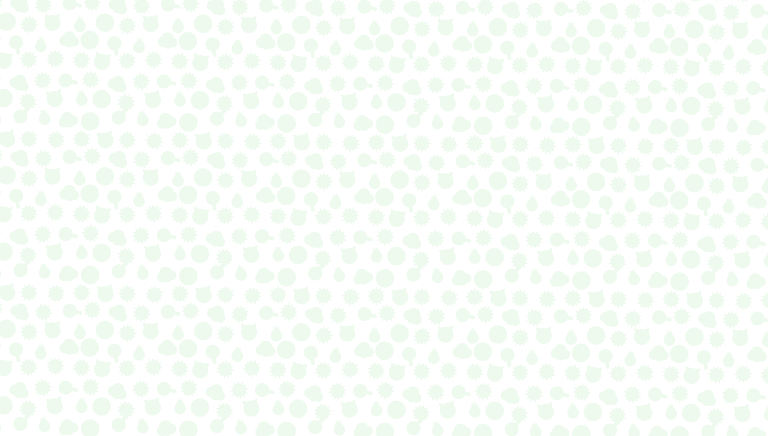
Reproduce this pattern procedurally as a Shadertoy shader.

```glsl
// Pale mint silhouettes of fruit-like shapes scattered over white.
// A staggered grid holds one shape per cell; a repeating 4 by 4 order picks
// the kind, a hash moves and turns it, and distance functions draw it.

const int SPIKY = 0, DISC = 1, HORNED = 2, CLOUD = 3, PADDLE = 4, BERRY = 5;

// Order of the kinds, four rows from the top down
const int KINDS[16] = int[16](
    CLOUD,  SPIKY, PADDLE, SPIKY,
    DISC,   SPIKY, HORNED, BERRY,
    PADDLE, BERRY, CLOUD,  DISC,
    HORNED, SPIKY, SPIKY,  SPIKY);

vec3 hash3(vec2 p) {
    vec3 q = fract(p.xyx * vec3(0.1031, 0.1030, 0.0973) + 0.137);
    q += dot(q, q.yxz + 33.33);
    return fract((q.xxy + q.yzz) * q.zyx);
}

vec2 turn(vec2 p, float angle) {
    float c = cos(angle), s = sin(angle);
    return vec2(c * p.x + s * p.y, c * p.y - s * p.x);
}

float circle(vec2 p, vec2 centre, float radius) {
    return length(p - centre) - radius;
}

// Round body with pointed teeth
float star(vec2 p, float body, float tooth, float count) {
    float wave = abs(fract(atan(p.x, p.y) * count / 6.2831853) - 0.5) * 2.0;
    return (length(p) - body - tooth * wave * wave) * 0.75;
}

// Disc with two horns at the top
float horned(vec2 p) {
    float off = abs(abs(atan(p.x, p.y)) - 0.7);
    return (length(p) - 0.325 - 0.15 * max(0.0, 1.0 - off / 0.28)) * 0.85;
}

float cloud(vec2 p) {
    float d = circle(p, vec2(-0.02, 0.08), 0.26);
    d = min(d, circle(p, vec2(-0.19, -0.06), 0.21));
    d = min(d, circle(p, vec2(0.20, -0.05), 0.20));
    return min(d, circle(p, vec2(0.02, -0.10), 0.21));
}

// Disc with a handle along +x
float paddle(vec2 p) {
    float handle = length(p - vec2(clamp(p.x, 0.0, 0.44), 0.0)) - 0.075;
    return min(length(p) - 0.285, handle);
}

// Plump fruit under a leafy crown
float berry(vec2 p) {
    float d = min(circle(p, vec2(0.0, -0.07), 0.235), circle(p, vec2(0.0, 0.08), 0.16));
    return min(d, star(p - vec2(0.0, 0.19), 0.08, 0.09, 7.0));
}

float shape(vec2 p, int kind, float h) {
    if (kind == DISC) return length(p) - 0.375 - 0.008 * cos(atan(p.x, p.y) * 18.0);
    if (kind == HORNED) return horned(turn(p, h * 0.5 - 0.25));
    if (kind == CLOUD) return cloud(turn(p, 0.2 - h * 0.8));
    if (kind == PADDLE) return paddle(turn(p, mix(-1.6, 0.9, h)));
    if (kind == BERRY) return berry(turn(p, h * 0.4 - 0.2));
    return star(turn(p, h), 0.27, 0.105, 12.0);
}

void mainImage(out vec4 fragColor, in vec2 fragCoord) {
    float cellsHigh = 17.75;
    vec2 cellSize = vec2(1.0, 0.782);
    vec2 p = fragCoord / iResolution.y * cellsHigh;
    vec2 home = floor(p / cellSize);

    // Nearest shape among the surrounding cells
    float d = 1.0;
    for (int y = -1; y <= 1; y++)
    for (int x = -1; x <= 1; x++) {
        vec2 cell = home + vec2(x, y);
        vec3 h = hash3(mod(cell, vec2(4.0, 8.0)));
        float row = mod(2.0 - cell.y, 4.0);
        float column = mod(cell.x, 4.0);

        // Alternate rows shift sideways; each block of columns sinks slightly
        vec2 centre = (cell + 0.5) * cellSize + (h.xy - 0.5) * vec2(0.2, 0.22);
        centre.x += mod(row, 2.0) < 0.5 ? 0.24 : -0.27;
        centre.y -= 0.045 * floor(cell.x / 4.0);

        int kind = KINDS[int(row) * 4 + int(column)];
        d = min(d, shape(p - centre, kind, h.z));
    }

    float pixel = cellsHigh / iResolution.y;
    float ink = 1.0 - smoothstep(-0.6 * pixel, 0.6 * pixel, d);
    vec3 white = vec3(1.0), mint = vec3(0.93, 0.98, 0.93);
    fragColor = vec4(mix(white, mint, ink), 1.0);
}
```
